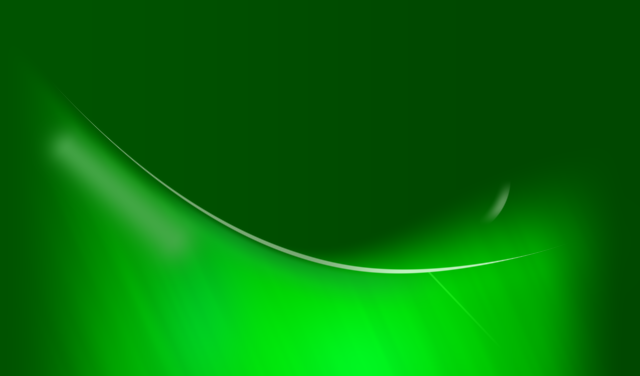
Reproduce this background procedurally as a Shadertoy shader.

```glsl
// A dark green backdrop lit from below, cut by a thin pale sweeping arc.
// The light is a sum of soft glows, masked by the signed height under the arc;
// a pale capsule, a crescent, a fine ray and faint noise streaks add detail.

// Lengths are in canvas heights, origin at the lower left.
const vec3 DARK_LEFT = vec3(0.0, 0.325, 0.0);
const vec3 DARK_RIGHT = vec3(0.0, 0.282, 0.0);
const vec3 PALE = vec3(0.52, 0.69, 0.50);
const vec3 SHINE = vec3(0.82, 0.97, 0.82);
const vec3 MIST = vec3(0.31, 0.67, 0.32);
const vec3 TEAL = vec3(0.08, 0.68, 0.20);
const vec2 ARC_LOW = vec2(1.07, 0.278);
const vec2 CORE = vec2(0.96, 0.02);
const vec2 SIDE_GLOW = vec2(1.27, 0.36);
const float LINE_HALF_WIDTH = 0.0055;
const float STREAK_GAIN = 0.035;

float hash(vec2 p) {
    vec3 q = fract(vec3(p.xyx) * 0.1031);
    q += dot(q, q.yzx + 33.33);
    return fract((q.x + q.y) * q.z);
}

float noise(vec2 p) {
    vec2 i = floor(p), f = fract(p);
    f = f * f * (3.0 - 2.0 * f);
    return mix(mix(hash(i), hash(i + vec2(1, 0)), f.x),
               mix(hash(i + vec2(0, 1)), hash(i + vec2(1, 1)), f.x), f.y);
}

float glow(vec2 p, vec2 center, vec2 radius) {
    vec2 q = (p - center) / radius;
    return exp(-dot(q, q));
}

// Distance to a segment in x, position along it in y.
vec2 segment(vec2 p, vec2 a, vec2 b) {
    vec2 ab = b - a;
    float t = clamp(dot(p - a, ab) / dot(ab, ab), 0.0, 1.0);
    return vec2(length(p - a - ab * t), t);
}

// Height of the arc: steeper on its left side than on its right.
float arcHeight(float x) {
    float d = x - ARC_LOW.x;
    return ARC_LOW.y + mix(0.58, 0.38, smoothstep(-0.3, 0.4, d)) * d * d;
}

float band(float a, float b, float c, float d, float x) {
    return smoothstep(a, b, x) * (1.0 - smoothstep(c, d, x));
}

void mainImage(out vec4 fragColor, in vec2 fragCoord) {
    vec2 p = fragCoord / iResolution.y;
    float aspect = iResolution.x / iResolution.y;
    p.x *= 1.7067 / aspect;
    float aa = 1.0 / iResolution.y;
    float below = arcHeight(p.x) - p.y;

    // Backdrop
    vec3 col = mix(DARK_LEFT, DARK_RIGHT, smoothstep(0.1, 1.4, p.x));

    // Light under the arc, spilling over it towards the right
    float spill = 0.015 + 0.25 * smoothstep(0.7, 1.45, p.x);
    float lit = smoothstep(-spill, 0.07, below);
    float sides = band(0.0, 0.36, 1.42, 1.67, p.x);
    float light = 0.23 * sides
                + 0.43 * glow(p, CORE, vec2(0.48, 0.42)) * sides
                + 0.12 * glow(p, SIDE_GLOW, vec2(0.24, 0.13))
                + 0.08 * glow(p, vec2(0.5, 0.12), vec2(0.2, 0.25));
    vec2 along = vec2(p.x + 0.45 * p.y, p.y - 0.45 * p.x);
    float streak = noise(along * vec2(26.0, 2.0)) + 0.5 * noise(along * vec2(70.0, 3.0));
    light += STREAK_GAIN * (streak - 0.75) * sides;
    col.g += lit * light;
    col.b += lit * (0.13 * glow(p, CORE, vec2(0.2, 0.16))
                  + 0.13 * glow(p, vec2(0.54, 0.14), vec2(0.13, 0.24)));

    // Teal sheen hugging the underside
    float sheen = band(0.0, 0.025, 0.03, 0.12, below) * band(0.35, 0.65, 0.95, 1.25, p.x);
    col = mix(col, TEAL, 0.5 * sheen);

    // Pale misty capsule at the left
    vec2 mist = segment(p, vec2(0.18, 0.605), vec2(0.46, 0.365));
    float mistWidth = mix(0.045, 0.062, mist.y);
    float mistMask = exp(-pow(mist.x / mistWidth, 2.0)) * smoothstep(0.0, 0.06, below);
    col = mix(col, MIST, 0.82 * mistMask);

    // Fine ray leaving the arc
    vec2 ray = segment(p, vec2(1.145, 0.275), vec2(1.34, 0.07));
    float rayMask = 1.0 - smoothstep(0.0, 0.002 + aa, ray.x);
    col += vec3(0.12, 0.12, 0.10) * rayMask * (1.0 - ray.y);

    // Crescent: inside one disc and outside a shifted one
    float outer = length(p - vec2(1.20, 0.527)) - 0.162;
    float inner = length(p - vec2(1.145, 0.555)) - 0.195;
    float crescent = (1.0 - smoothstep(-aa, aa, outer)) * smoothstep(-0.006, 0.022, inner);
    crescent *= band(0.40, 0.45, 0.46, 0.525, p.y) * step(1.28, p.x);
    col = mix(col, PALE, 0.65 * crescent);

    // The arc itself, tapered at both ends
    float slope = (arcHeight(p.x + 0.002) - arcHeight(p.x - 0.002)) / 0.004;
    float lineDist = abs(below) / sqrt(1.0 + slope * slope);
    float taper = band(0.1, 0.85, 1.0, 1.52, p.x);
    float width = LINE_HALF_WIDTH * taper;
    float line = 1.0 - smoothstep(width - aa, width + aa, lineDist);
    line *= band(0.13, 0.3, 1.3, 1.53, p.x);
    vec3 lineColor = mix(PALE, SHINE, band(0.8, 1.1, 1.3, 1.5, p.x));
    col = mix(col, lineColor, 0.92 * line);

    fragColor = vec4(clamp(col, 0.0, 1.0), 1.0);
}
```
